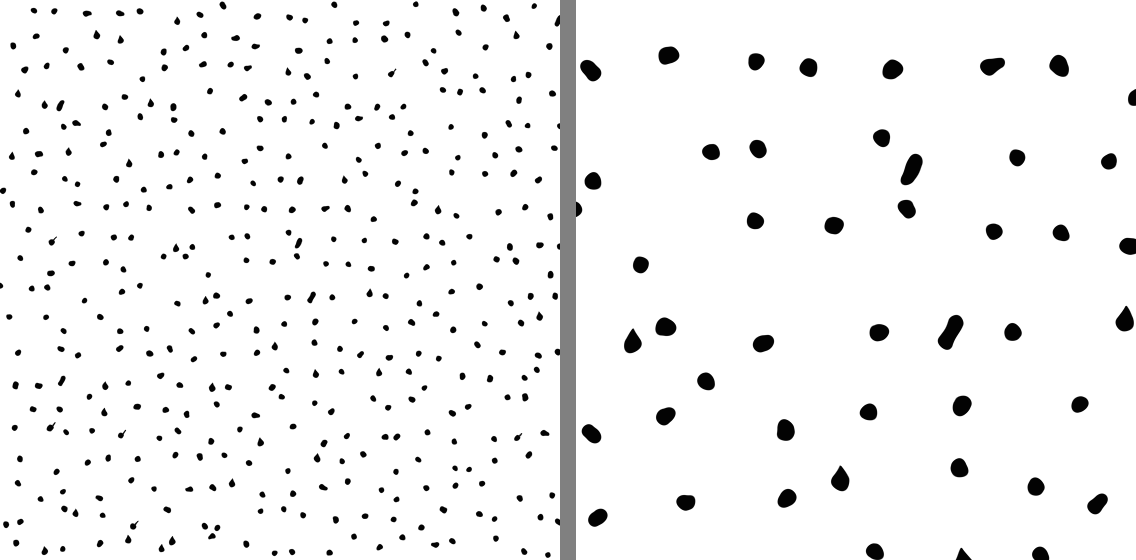
Left: the whole. Right: its middle third, enlarged.
Write a WebGL 2 fragment shader that draws this pattern.

```glsl
#version 300 es
precision highp float;
// Scattered ink seeds on white paper: one tapered capsule per jittered cell,
// in staggered rows. Most are round or egg-shaped; a few become drops,
// wedges, slanted bars or dots with a thin tail.

#define CELLS 20.0          // cells across the canvas
#define JITTER 0.70         // scatter inside a cell, 0 to 1
#define SEED_RADIUS 0.0050  // typical radius in canvas units
#define WOBBLE 0.00045      // unevenness of the outlines
#define DROP_SHARE 0.045
#define TAIL_SHARE 0.018
#define BAR_SHARE 0.014
#define WEDGE_SHARE 0.055
#define INK vec3(0.012)
#define PAPER vec3(1.0)

uniform vec2 u_resolution;
out vec4 fragColor;

// Integer hash: three random values per cell and salt
vec3 hash3(vec2 cell, int salt) {
    uvec3 v = uvec3(ivec3(ivec2(cell), salt)) * 1664525u + 1013904223u;
    v.x += v.y * v.z; v.y += v.z * v.x; v.z += v.x * v.y;
    v ^= v >> 16u;
    v.x += v.y * v.z; v.y += v.z * v.x; v.z += v.x * v.y;
    return vec3(v >> 8u) / 16777216.0;
}

// Capsule along +x from the origin, with radius r1 tapering to r2
float taperedCapsule(vec2 p, float len, float r1, float r2) {
    p.y = abs(p.y);
    float slope = (r1 - r2) / len;
    float run = sqrt(1.0 - slope * slope);
    float along = dot(p, vec2(run, -slope));
    if (along < 0.0) return length(p) - r1;
    if (along > run * len) return length(p - vec2(len, 0.0)) - r2;
    return dot(p, vec2(slope, run)) - r1;
}

// Coordinates in a frame whose x axis points along the angle
vec2 alignTo(vec2 p, float angle) {
    float c = cos(angle), s = sin(angle);
    return vec2(c * p.x + s * p.y, c * p.y - s * p.x);
}

// Distance to the seed of one cell, p measured from its centre
float seedDistance(vec2 p, vec2 cell) {
    vec3 form = hash3(cell, 1);
    vec3 vary = hash3(cell, 2);
    p += WOBBLE * sin(p.yx * 420.0 + 6.2832 * vary.xy);

    // Egg: free direction, from nearly round to oblong
    float size = SEED_RADIUS * mix(0.92, 1.07, vary.z);
    float len = size * mix(0.16, 0.82, form.y * form.y);
    float tip = size * mix(0.90, 0.98, vary.x);
    float angle = 6.2832 * form.z;

    // Rare kinds, picked by stacked shares
    float pick = form.x;
    float tailEnd = DROP_SHARE + TAIL_SHARE;
    float barEnd = tailEnd + BAR_SHARE;
    bool hasTail = pick >= DROP_SHARE && pick < tailEnd;
    if (pick < DROP_SHARE) {
        size *= 1.1;
        len = size * 1.65;
        tip = size * 0.12;
        angle = 1.5708 + 0.2 * (vary.x - 0.5);
    } else if (hasTail) {
        angle = 0.8;
    } else if (pick < barEnd) {
        size *= 0.86;
        len = size * 2.8;
        tip = size;
        angle = 1.1;
    } else if (pick < barEnd + WEDGE_SHARE) {
        len = size * 1.35;
        tip = size * 0.62;
        angle = (vary.x < 0.5 ? 0.0 : 3.1416) + 0.9 * (form.z - 0.5);
    }

    vec2 q = alignTo(p, angle);
    float d = taperedCapsule(q + vec2(0.5 * len, 0.0), len, size, tip);
    if (hasTail) {
        float tail = taperedCapsule(q, size * 2.4, size * 0.3, size * 0.2);
        d = min(d, tail);
    }
    return d;
}

void main() {
    float shortSide = min(u_resolution.x, u_resolution.y);
    vec2 uv = gl_FragCoord.xy / shortSide;
    vec2 grid = uv * CELLS;

    // Nearest seed among the neighbouring cells; odd rows shift by half
    float nearest = 1.0;
    for (int j = -1; j <= 1; j++) {
        float row = floor(grid.y) + float(j);
        float shift = 0.5 * mod(row, 2.0);
        for (int i = -1; i <= 1; i++) {
            vec2 cell = vec2(floor(grid.x - shift) + float(i), row);
            vec2 offset = 0.5 + JITTER * (hash3(cell, 0).xy - 0.5);
            vec2 centre = cell + vec2(shift, 0.0) + offset;
            nearest = min(nearest, seedDistance((grid - centre) / CELLS, cell));
        }
    }

    float edge = 0.7 / shortSide;
    float ink = 1.0 - smoothstep(-edge, edge, nearest);
    fragColor = vec4(mix(PAPER, INK, ink), 1.0);
}
```
